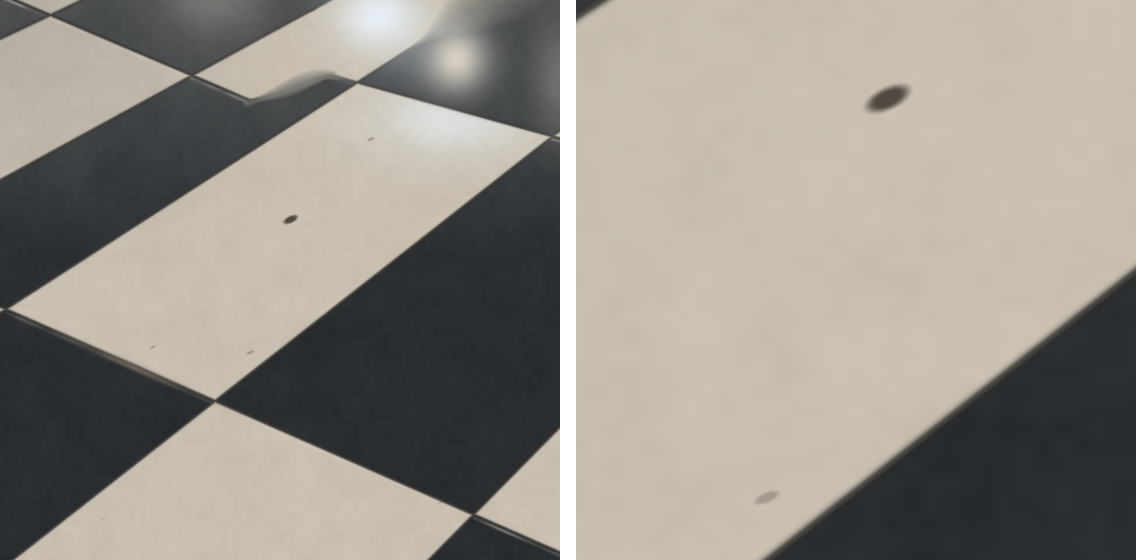
Left, the full canvas; right, a detail of the centre.
Write a WebGL 1 fragment shader that draws this texture.

```glsl
precision highp float;

uniform vec2 u_resolution;

// Floor plane: canvas position = (U * u + V * v + ORIGIN), divided by its z
const vec3 FLOOR_U = vec3(0.3371, -0.1911, -0.0953);
const vec3 FLOOR_V = vec3(0.7779, 0.6058, 0.2355);
const vec3 FLOOR_ORIGIN = vec3(0.0104, 0.4479, 1.0);

const vec3 PALE = vec3(0.785, 0.750, 0.690);
const vec3 PALE_SHADE = vec3(0.67, 0.65, 0.61);
const vec3 DARK = vec3(0.165, 0.178, 0.188);
const vec3 DARK_SHEEN = vec3(0.31, 0.32, 0.325);
const vec3 GROUT = vec3(0.18, 0.17, 0.16);
const vec3 GRIME = vec3(0.43, 0.39, 0.35);
const vec3 LIP = vec3(0.84, 0.81, 0.76);
const vec3 COOL_LIGHT = vec3(0.91, 0.94, 0.97);
const vec3 WARM_LIGHT = vec3(0.86, 0.83, 0.78);
const vec3 CHIP = vec3(0.31, 0.28, 0.25);

const float EDGE_SOFTNESS = 0.0022;
const float GROUT_WIDTH = 0.0028;
const float SPECK_CELLS = 6.0;
const float SPECK_CHANCE = 0.4;
const vec2 CHIP_CENTER = vec2(0.519, 0.608);

float hash(vec2 p) {
  vec3 q = fract(p.xyx * vec3(0.1031, 0.1030, 0.0973));
  q += dot(q, q.yzx + 33.33);
  return fract((q.x + q.y) * q.z);
}

float noise(vec2 p) {
  vec2 i = floor(p);
  vec2 f = fract(p);
  f = f * f * (3.0 - 2.0 * f);
  return mix(mix(hash(i), hash(i + vec2(1.0, 0.0)), f.x),
             mix(hash(i + vec2(0.0, 1.0)), hash(i + 1.0), f.x), f.y);
}

float glow(vec2 p, vec2 center, vec2 radius) {
  vec2 d = (p - center) / radius;
  return exp(-dot(d, d));
}

// Tile coordinates, with the rows on the far left slightly displaced
vec2 tileCoord(vec2 p) {
  vec3 q = vec3(p, 1.0);
  vec2 t = vec2(dot(q, cross(FLOOR_V, FLOOR_ORIGIN)),
                dot(q, cross(FLOOR_ORIGIN, FLOOR_U))) / dot(q, cross(FLOOR_U, FLOOR_V));
  float firstRow = 0.76 - 0.07 * t.y;
  float seam = mix(0.80 - 0.07 * t.x, 1.0, smoothstep(-0.32, -0.14, t.x));
  float u = min(t.x, max(t.x / firstRow, (t.x + firstRow) / 1.1 - 1.0));
  return vec2(u, t.y / seam);
}

// Slanted elliptical mark
float mark(vec2 d, vec2 radius) {
  d.y -= 0.35 * d.x;
  return 1.0 - smoothstep(0.45, 1.1, length(d / radius));
}

float specks(vec2 p) {
  vec2 cell = floor(p * SPECK_CELLS);
  float amount = 0.0;
  for (int y = -1; y <= 1; y++) {
    for (int x = -1; x <= 1; x++) {
      vec2 id = cell + vec2(float(x), float(y));
      vec2 center = (id + vec2(hash(id + 11.0), hash(id + 27.0))) / SPECK_CELLS;
      float size = mix(0.5, 1.2, hash(id + 43.0));
      float strength = step(hash(id + 61.0), SPECK_CHANCE) * mix(0.12, 0.5, hash(id + 83.0));
      amount = max(amount, strength * mark(p - center, vec2(0.011, 0.005) * size));
    }
  }
  return amount;
}

void main() {
  vec2 p = gl_FragCoord.xy / u_resolution;

  // Signed canvas distance to the nearest joint on each axis
  const float STEP = 0.001;
  vec2 tile = tileCoord(p);
  vec2 dx = tileCoord(p + vec2(STEP, 0.0)) - tile;
  vec2 dy = tileCoord(p + vec2(0.0, STEP)) - tile;
  vec2 joint = floor(tile + 0.5);
  vec2 dist = (tile - joint) * STEP / max(sqrt(dx * dx + dy * dy), vec2(1e-5));

  // Checker edges, blurred where reflections wash over them
  float edge = max(EDGE_SOFTNESS, 0.75 / min(u_resolution.x, u_resolution.y));
  vec2 soft = vec2(edge);
  soft.y += 0.025 * glow(p, vec2(0.53, 0.85), vec2(0.055, 0.05));
  soft.x += 0.07 * smoothstep(0.71, 0.88, p.x) * smoothstep(0.89, 0.98, p.y);
  vec2 wave = (1.0 - 2.0 * mod(joint, 2.0)) * clamp(dist / soft, -1.0, 1.0);
  float pale = 0.5 + 0.5 * wave.x * wave.y;

  // Glaze: broad sheen and fine mottling
  float sheen = smoothstep(0.45, 0.95, p.y);
  float shade = 0.55 * sheen * (1.0 - smoothstep(0.1, 0.6, p.x))
              + smoothstep(0.78, 1.0, p.x) * smoothstep(0.87, 0.98, p.y);
  vec3 paleColor = mix(PALE, PALE_SHADE, clamp(shade, 0.0, 1.0));
  vec3 darkColor = mix(DARK, DARK_SHEEN, sheen * mix(0.65, 1.0, noise(p * 9.0)));
  paleColor = mix(paleColor, COOL_LIGHT, 0.65 * glow(p, vec2(0.81, 0.79), vec2(0.14, 0.07)));
  paleColor = mix(paleColor, CHIP, specks(p));
  paleColor = mix(paleColor, CHIP, mark(p - CHIP_CENTER, vec2(0.015, 0.008)));
  vec3 color = mix(darkColor, paleColor, pale);
  color += 0.018 * (noise(p * 90.0) - 0.5) + 0.02 * (noise(p * 22.0) - 0.5);

  // Joints: dark grout, worn pale lips and a grimy stretch
  vec2 line = exp(-dist * dist / (GROUT_WIDTH * GROUT_WIDTH)) * edge / soft;
  float wear = noise(vec2(tile.x * 9.0, joint.y * 7.0));
  float lip = exp(-pow((dist.y + 0.005) / 0.003, 2.0)) * edge / soft.y;
  float grime = glow(p, vec2(0.23, 0.36), vec2(0.15, 0.12));
  color = mix(color, LIP, lip * mix(0.08, 0.5, wear) * (1.0 - 0.6 * grime));
  color = mix(color, GROUT, max(line.x * 0.65, line.y * 0.75));
  float grimeBand = exp(-pow((dist.y + 0.003) / 0.006, 2.0));
  color = mix(color, GRIME, grimeBand * grime * mix(0.45, 0.95, wear));

  // Reflected lights
  color = mix(color, WARM_LIGHT, 0.3 * glow(p, vec2(0.39, 1.0), vec2(0.10, 0.06)));
  color = mix(color, WARM_LIGHT, 0.3 * glow(p, vec2(1.0, 0.86), vec2(0.045, 0.10)));
  color = mix(color, COOL_LIGHT, 0.25 * glow(p, vec2(0.79, 0.90), vec2(0.10, 0.07)));
  color = mix(color, WARM_LIGHT, 0.95 * glow(p, vec2(0.815, 0.895), vec2(0.05, 0.055)));
  color = mix(color, COOL_LIGHT, 0.95 * glow(p, vec2(0.675, 0.97), vec2(0.075, 0.06)));

  gl_FragColor = vec4(clamp(color, 0.0, 1.0), 1.0);
}
```
